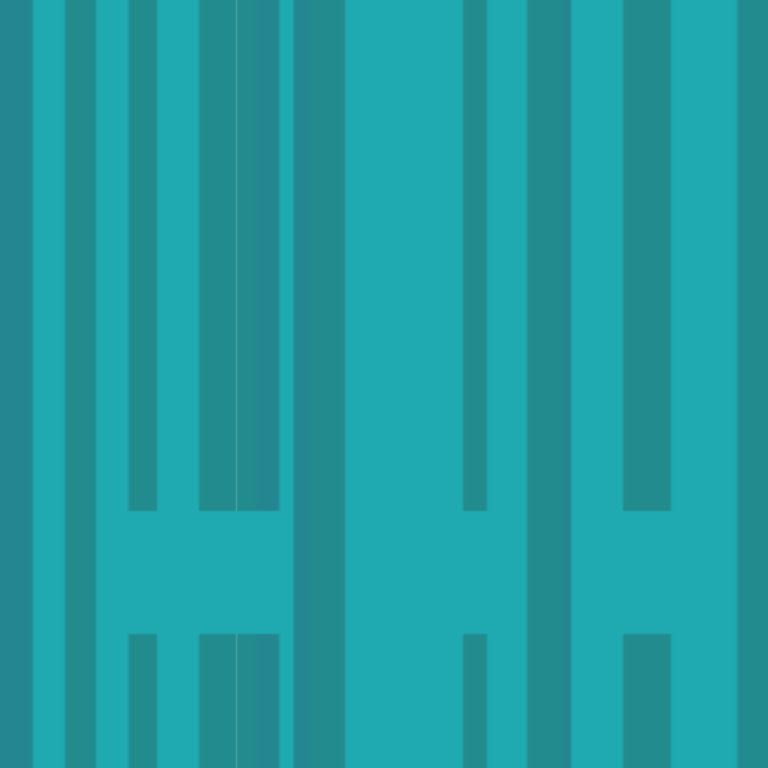
Give the GLSL for this pattern, as a three.js fragment shader.

```glsl
varying vec2 vUv;

const vec3 TEAL = vec3(0.120, 0.664, 0.690);
const vec3 DARK_TEAL = vec3(0.134, 0.545, 0.558);
const vec3 COOL_TEAL = vec3(0.143, 0.527, 0.567);
const vec3 SEAM_TEAL = vec3(0.270, 0.620, 0.620);

const float SIDE_EDGE = 0.0028;             // half width of side smoothing
const float GAP_EDGE = 0.0020;              // half width of gap smoothing
const float TINT_EDGE = 0.0040;             // half width of tint smoothing
const vec2 GAP = vec2(0.1745, 0.3346);      // bottom and top of the break
const float SEAM_X = 0.3080;
const float SEAM_WIDTH = 0.0022;

// Left and right limits of the bars
const vec2 LEFT_BAR = vec2(-0.100, 0.0430);
const vec2 SECOND_BAR = vec2(0.0846, 0.1250);
const vec2 CENTER_BAR = vec2(0.3822, 0.4492);
const vec2 FOURTH_BAR = vec2(0.6862, 0.7435);
const vec2 RIGHT_BAR = vec2(0.9600, 1.1000);
const vec2 SPLIT_BAR_A = vec2(0.1674, 0.2044);
const vec2 SPLIT_BAR_B = vec2(0.2591, 0.3635);
const vec2 SPLIT_BAR_C = vec2(0.6029, 0.6341);
const vec2 SPLIT_BAR_D = vec2(0.8112, 0.8737);

// Limits of the cooler strips
const vec2 COOL_SPLIT = vec2(0.3330, 0.3700);
const vec2 COOL_CENTER = vec2(0.3750, 0.4020);
const vec2 COOL_FOURTH = vec2(0.7300, 0.7500);

// Smooth coverage of an interval
float band(float position, vec2 limits, float edge) {
  return smoothstep(limits.x - edge, limits.x + edge, position)
       - smoothstep(limits.y - edge, limits.y + edge, position);
}

float bar(float x, vec2 limits) {
  return band(x, limits, SIDE_EDGE);
}

float fullBars(float x) {
  return bar(x, LEFT_BAR) + bar(x, SECOND_BAR) + bar(x, CENTER_BAR)
       + bar(x, FOURTH_BAR) + bar(x, RIGHT_BAR);
}

float splitBars(float x) {
  return bar(x, SPLIT_BAR_A) + bar(x, SPLIT_BAR_B)
       + bar(x, SPLIT_BAR_C) + bar(x, SPLIT_BAR_D);
}

float coolTint(float x) {
  float tint = band(x, LEFT_BAR, TINT_EDGE) + band(x, COOL_SPLIT, TINT_EDGE)
             + band(x, COOL_CENTER, TINT_EDGE) + band(x, COOL_FOURTH, TINT_EDGE);
  return clamp(tint, 0.0, 1.0);
}

void main() {
  float outsideGap = 1.0 - band(vUv.y, GAP, GAP_EDGE);
  float bars = clamp(fullBars(vUv.x) + splitBars(vUv.x) * outsideGap, 0.0, 1.0);
  vec3 barColor = mix(DARK_TEAL, COOL_TEAL, coolTint(vUv.x));

  // Hairline seam inside the wide split bar
  float seam = 1.0 - smoothstep(0.0, SEAM_WIDTH, abs(vUv.x - SEAM_X));
  barColor = mix(barColor, SEAM_TEAL, seam);

  gl_FragColor = vec4(mix(TEAL, barColor, bars), 1.0);
}
```
